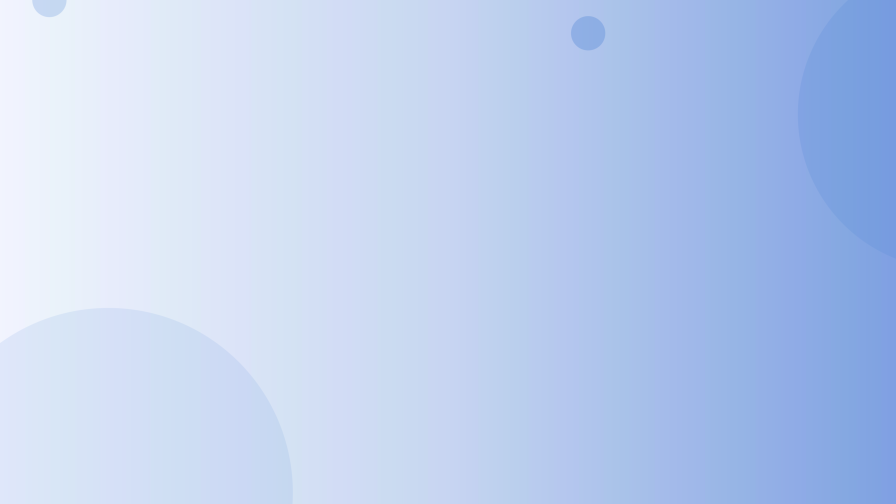
Reproduce this background procedurally as a Shadertoy shader.

```glsl
// A pale-to-deep blue horizontal gradient with four translucent discs.
// The gradient has three stops and a faint banded hue ripple; each disc is
// a smoothed circle distance that blends one shared tint over it.

#define LIGHT_BLUE  vec3(0.943, 0.961, 0.992)
#define MIDDLE_BLUE vec3(0.778, 0.838, 0.944)
#define DEEP_BLUE   vec3(0.494, 0.630, 0.882)
#define DISC_TINT   vec3(0.357, 0.553, 0.851)
#define HUE_SHIFT   vec3(-0.005, 0.005, -0.006)
#define BAND_WIDTH  0.05
#define HUE_PERIOD  0.222
#define HUE_PHASE   0.347

const float TAU = 6.28318;

// Three-stop ramp, t from 0 (left) to 1 (right)
vec3 blueRamp(float t) {
    vec3 leftHalf = mix(LIGHT_BLUE, MIDDLE_BLUE, clamp(2.0 * t, 0.0, 1.0));
    return mix(leftHalf, DEEP_BLUE, clamp(2.0 * t - 1.0, 0.0, 1.0));
}

// Slight alternation of cool and violet blue in vertical bands
vec3 hueRipple(float x, float pixel) {
    float band = x / BAND_WIDTH;
    float edge = pixel / BAND_WIDTH;
    float stepped = floor(band) + smoothstep(1.0 - edge, 1.0, fract(band));
    float center = (stepped + 0.5) * BAND_WIDTH;
    return HUE_SHIFT * cos(TAU * (center - HUE_PHASE) / HUE_PERIOD);
}

// Disc coverage with an edge about one pixel wide
float discMask(vec2 p, vec2 center, float radius, float pixel) {
    float dist = length(p - center) - radius;
    return 1.0 - smoothstep(-0.7 * pixel, 0.7 * pixel, dist);
}

void mainImage(out vec4 fragColor, in vec2 fragCoord) {
    float pixel = 1.0 / iResolution.y;
    vec2 p = fragCoord * pixel;             // canvas height = 1

    // Background
    vec3 color = blueRamp(fragCoord.x / iResolution.x) + hueRipple(p.x, pixel);

    // Discs: center x, center y, radius, opacity
    vec4 discs[4] = vec4[4](
        vec4(0.215, 0.023, 0.366, 0.125),   // large, lower left
        vec4(1.891, 0.773, 0.308, 0.250),   // large, upper right
        vec4(1.167, 0.934, 0.034, 0.400),   // small, top
        vec4(0.098, 1.000, 0.034, 0.260));  // small, top left edge
    for (int i = 0; i < 4; i++) {
        vec4 disc = discs[i];
        float mask = discMask(p, disc.xy, disc.z, pixel);
        color = mix(color, DISC_TINT, mask * disc.w);
    }

    fragColor = vec4(color, 1.0);
}
```
